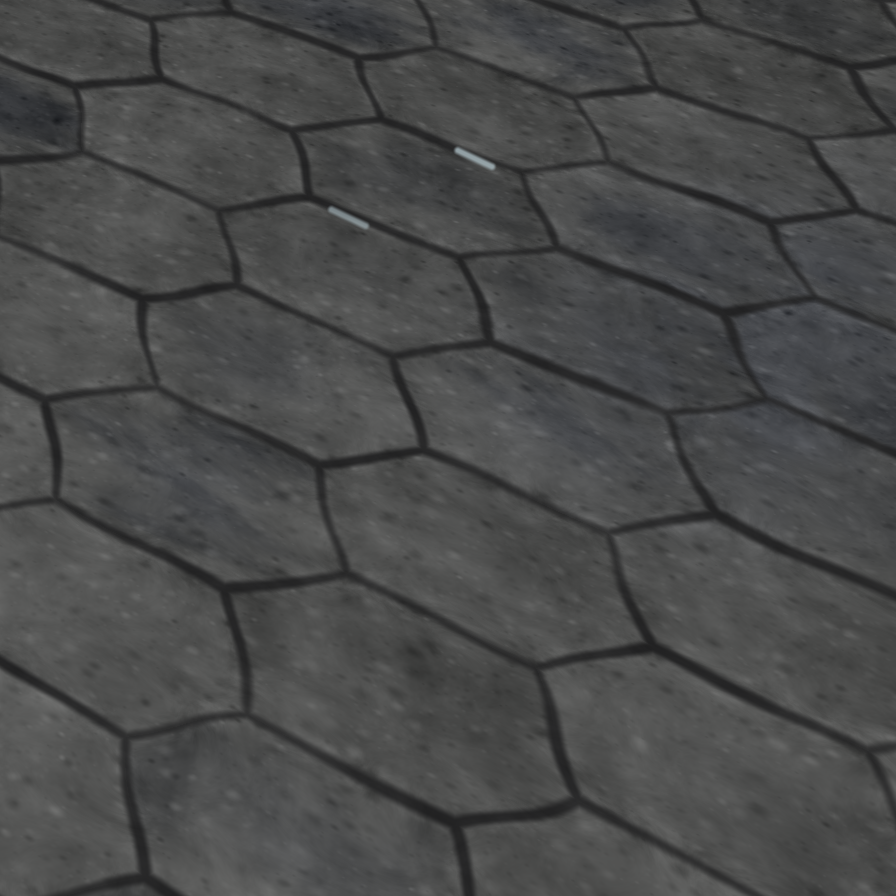
Write a Shadertoy shader that draws this texture.

```glsl
// Worn grey hexagonal paving stones receding in perspective, with dark joints and sooty patches.

#define ORIGIN vec2(0.353, 0.482)                   // canvas position of one joint corner
#define STEPS mat2(0.310, -0.0729, 0.0924, 0.1302)  // canvas steps to the next stones
#define TILT vec2(-0.036, 0.068)                    // perspective per stone step
#define CORNER 0.35                                 // corner offset from a stone centre
#define JOINT_HALF_WIDTH 0.0042
#define JOINT_SOFTNESS 0.0045
#define JOINT_COLOR vec3(0.135, 0.135, 0.138)
#define STONE_COLOR vec3(0.312, 0.314, 0.310)
#define SOOT_COLOR vec3(0.235, 0.245, 0.265)
#define GLINT_COLOR vec3(0.62, 0.68, 0.70)
#define MOTTLE_STRENGTH 0.060
#define FLECK_STRENGTH 0.070

// Stone lattice to ground plane; nearest-centre cells then become the hexagons
const mat2 SKEW = mat2(1.0, 0.0, 0.4286, 0.9035);

float hash(vec2 p) {
    return fract(sin(dot(p, vec2(127.1, 311.7))) * 43758.5);
}

// Layered sines, each octave rotated and bent by the one before
float mottle(vec2 p) {
    float sum = 0.0, amplitude = 0.5;
    for (int i = 0; i < 6; i++) {
        p = mat2(0.8, -0.6, 0.6, 0.8) * p * 1.9 + 0.8 * sin(p.yx) + 1.7;
        sum += amplitude * sin(p.x) * sin(p.y);
        amplitude *= 0.62;
    }
    return sum;
}

// Cellular noise: scattered soft spots, negative for pits and positive for pale chips
float flecks(vec2 p) {
    vec2 base = floor(p);
    float sum = 0.0;
    for (int y = -1; y <= 1; y++)
    for (int x = -1; x <= 1; x++) {
        vec2 id = base + vec2(x, y);
        vec2 spot = id + vec2(hash(id), hash(id + 37.0));
        float radius = mix(0.2, 0.65, hash(id + 11.0));
        float strength = hash(id + 71.0) * 2.0 - 1.0;
        sum += strength * abs(strength) * smoothstep(radius, 0.0, length(p - spot));
    }
    return sum;
}

// Nearest stone of a ground point, as a lattice index
vec2 nearestStone(vec2 ground, vec2 lattice) {
    vec2 best = round(lattice);
    float bestDistance = 9.0;
    for (int y = -1; y <= 1; y++)
    for (int x = -1; x <= 1; x++) {
        vec2 id = round(lattice) + vec2(x, y);
        float d = length(ground - SKEW * id);
        if (d < bestDistance) { bestDistance = d; best = id; }
    }
    return best;
}

// Distance to the stone's border, in canvas units
float jointDistance(vec2 local, mat2 groundPerCanvas) {
    float nearest = 1.0;
    for (int y = -1; y <= 1; y++)
    for (int x = -1; x <= 1; x++) {
        if (x == 0 && y == 0) continue;
        vec2 offset = SKEW * vec2(x, y);
        vec2 normal = normalize(offset);
        float d = dot(0.5 * offset - local, normal);
        nearest = min(nearest, d / length(normal * groundPerCanvas));
    }
    return nearest;
}

float segmentDistance(vec2 p, vec2 halfSpan) {
    return length(p - halfSpan * clamp(dot(p, halfSpan) / dot(halfSpan, halfSpan), -1.0, 1.0));
}

void mainImage(out vec4 fragColor, in vec2 fragCoord) {
    vec2 uv = fragCoord / iResolution.xy;

    // Undo the perspective
    vec2 fromOrigin = uv - ORIGIN;
    vec2 steps = inverse(STEPS - outerProduct(fromOrigin, TILT)) * fromOrigin;
    float nearness = 1.0 / (1.0 + dot(TILT, steps));
    vec2 flatGround = SKEW * (steps + CORNER);
    mat2 groundPerCanvas = mat2(dFdx(flatGround) * iResolution.x, dFdy(flatGround) * iResolution.y);

    // Stone cells with slightly uneven borders
    vec2 ground = flatGround + 0.012 * sin(flatGround.yx * 9.0 + 2.0 * sin(flatGround * 5.0));
    vec2 stone = nearestStone(ground, steps + CORNER);
    vec2 local = ground - SKEW * stone;
    float border = jointDistance(local, groundPerCanvas) / nearness;

    // Mottled stone faces, each with its own tone
    float coarse = mottle(ground * 1.8 + stone * 3.1);
    float fine = mottle(ground * 9.0 + 4.0);
    float tone = MOTTLE_STRENGTH * (coarse + 0.55 * fine) + 0.03 * (hash(stone) - 0.5);
    tone += FLECK_STRENGTH * (flecks(ground * 13.0) + 0.4 * flecks(ground * 29.0));
    tone += 0.018 * smoothstep(0.026, 0.006, border) * (0.5 + 2.0 * fine);
    tone -= 0.030 * smoothstep(0.6, 1.0, uv.y);
    vec3 color = STONE_COLOR + tone;

    // Soot in the middle of some stones, and a wide smear on the right
    float stain = smoothstep(0.45, 0.9, hash(stone + 5.0)) * smoothstep(0.55, 0.1, length(local) + 0.3 * coarse);
    vec2 smear = (uv - vec2(0.87, 0.61)) / vec2(0.25, 0.16);
    stain = max(stain * 0.7, exp(-dot(smear, smear)) * (0.8 + coarse));
    color = mix(color, SOOT_COLOR + 1.2 * tone, clamp(stain, 0.0, 0.85));

    // Joints, partly filled with dust
    float dust = 0.5 + 0.5 * sin(ground.x * 4.3 + 2.0 * sin(ground.y * 3.1));
    float halfWidth = JOINT_HALF_WIDTH * mix(1.1, 0.65, dust);
    float softness = JOINT_SOFTNESS + 0.7 / iResolution.y;
    float joint = 1.0 - smoothstep(halfWidth - softness * 0.5, halfWidth + softness, border);
    color = mix(color, JOINT_COLOR + 0.02 * fine, joint * mix(0.96, 0.72, dust));

    // Two wet glints
    for (int i = 0; i < 2; i++) {
        vec2 center = vec2(0.530, 0.823) - float(i) * vec2(0.141, 0.066);
        float glint = smoothstep(0.006, 0.001, segmentDistance(uv - center, vec2(0.019, -0.009)));
        color = mix(color, GLINT_COLOR, glint * (0.9 - 0.2 * float(i)));
    }

    fragColor = vec4(clamp(color, 0.0, 1.0), 1.0);
}
```
